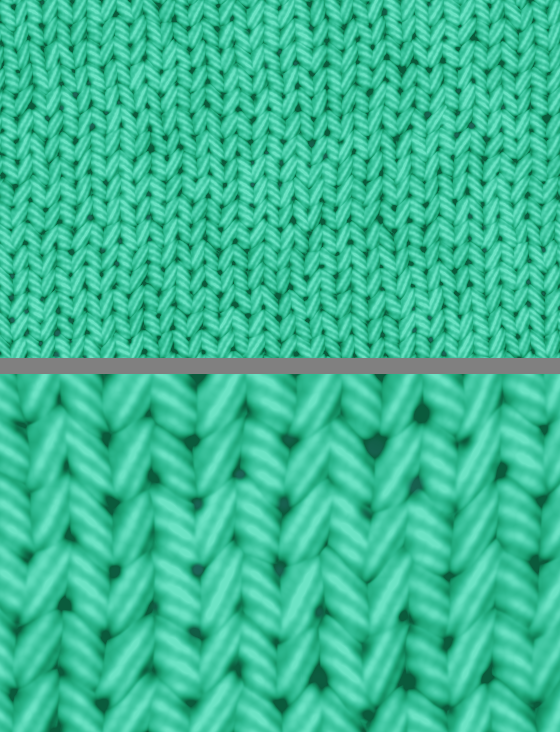
Top: the whole. Bottom: its middle third, enlarged.
Reproduce this texture procedurally as a Shadertoy shader.

```glsl
// Green stockinette knit: columns of V stitches in twisted, slightly uneven yarn.

const vec2 STITCHES = vec2(19.0, 16.0);   // repeats across and down
const float ROW_HEIGHT = 0.75;            // in stitch widths
const vec2 LEG_RADII = vec2(0.285, 0.56); // half width and half length of a leg
const float LEG_TILT = 0.36;              // lean of each leg, radians
const float LEG_JITTER = 0.075;           // random shift of each leg
const float PLY_COUNT = 5.0;              // plies per stitch width
const float PLY_DEPTH = 0.15;
const float OVERLAP_SHARPNESS = 15.0;
const float PIT_RADIUS = 0.10;
const float PIT_DEPTH = 0.70;
const float FUZZ_SCALE = 7.0;
const vec3 SLATE = vec3(0.16, 0.42, 0.42);
const vec3 YARN[6] = vec3[6](
    vec3(0.04, 0.36, 0.24), vec3(0.06, 0.53, 0.36), vec3(0.11, 0.65, 0.47),
    vec3(0.18, 0.73, 0.57), vec3(0.28, 0.80, 0.66), vec3(0.42, 0.89, 0.77));

vec2 hash2(vec2 p) {
    vec2 s = vec2(dot(p, vec2(127.1, 311.7)), dot(p, vec2(269.5, 183.3)));
    return fract(sin(s) * 43758.5);
}

// Distance to the nearest scattered point
float cellular(vec2 p) {
    vec2 cell = floor(p);
    float nearest = 2.0;
    for (int y = -1; y <= 1; y++)
    for (int x = -1; x <= 1; x++) {
        vec2 id = cell + vec2(x, y);
        nearest = min(nearest, length(id + hash2(id) - p));
    }
    return nearest;
}

// Slow uneven drift of the fabric
vec2 drift(vec2 p) {
    return vec2(0.10 * sin(p.y * 0.55 + 1.3 * sin(p.x * 0.31)) + 0.04 * sin(p.y * 1.7 + p.x),
                0.10 * sin(p.x * 0.62 + p.y * 0.23) + 0.05 * sin(p.x * 2.1 - p.y * 0.4));
}

// Height of one leg in x, its shade in y
vec2 yarnLeg(vec2 d, float side, vec2 id) {
    vec2 rnd = hash2(id + 17.0);
    float tilt = side * (LEG_TILT + 0.22 * (rnd.x - 0.5));
    vec2 axis = vec2(sin(tilt), cos(tilt));
    vec2 q = vec2(dot(d, vec2(axis.y, -axis.x)), dot(d, axis));
    vec2 r = q / (LEG_RADII * (0.94 + 0.16 * rnd.y));
    float bulge = 1.0 - r.x * r.x - pow(r.y, 4.0);

    // Plies cross the left legs and run along the right ones
    vec2 across = side < 0.0 ? vec2(0.50, 0.87) : vec2(0.88, -0.48);
    float turn = dot(d, across) * PLY_COUNT + 0.35 * r.x * r.x + rnd.x;
    float ply = sin(6.2832 * turn);
    float shade = 0.17 + 0.70 * max(bulge, 0.0) + PLY_DEPTH * ply
                - 0.05 * r.x + 0.12 * (rnd.y - 0.5);
    return vec2(max(bulge - 0.25 * q.y, -1.0), shade);
}

// Dark openings inside and between the V columns
float pits(vec2 p) {
    float column = round(p.x * 2.0);
    float inside = mod(column, 2.0);
    float row = p.y / ROW_HEIGHT - (inside > 0.5 ? 0.78 : 0.22);
    vec2 id = vec2(column, round(row));
    vec2 rnd = hash2(id + 5.0);
    vec2 d = vec2(p.x - 0.5 * column, (row - id.y) * ROW_HEIGHT);
    d += 0.08 * (hash2(id + 31.0) - 0.5);
    float radius = PIT_RADIUS * (0.6 + 0.6 * rnd.y);
    return rnd.x * exp(-dot(d, d) / (radius * radius));
}

vec3 yarnColor(float tone) {
    float t = clamp(tone, 0.0, 1.0) * 5.0;
    int i = int(min(floor(t), 4.0));
    return mix(YARN[i], YARN[i + 1], t - float(i));
}

void mainImage(out vec4 fragColor, in vec2 fragCoord) {
    vec2 p = fragCoord / iResolution.xy * STITCHES * vec2(1.0, ROW_HEIGHT);
    p += drift(p);

    // Blend neighbouring legs, the highest one dominating
    vec2 base = floor(p * vec2(2.0, 1.0 / ROW_HEIGHT));
    float total = 0.0, tone = 0.0;
    for (int y = -1; y <= 1; y++)
    for (int x = -1; x <= 1; x++) {
        vec2 id = base + vec2(x, y);
        float side = mod(id.x, 2.0) < 0.5 ? -1.0 : 1.0;
        vec2 center = (id + 0.5) * vec2(0.5, ROW_HEIGHT);
        center += LEG_JITTER * (hash2(id) * 2.0 - 1.0);
        vec2 leg = yarnLeg(p - center, side, id);
        float weight = exp(OVERLAP_SHARPNESS * leg.x);
        total += weight;
        tone += weight * leg.y;
    }
    tone /= total;

    // Fibre sheen, broad fading and openings
    tone += 0.14 * (0.48 - cellular(p * FUZZ_SCALE));
    float fade = sin(p.x * 0.7 + 2.0 * sin(p.y * 0.4)) * sin(p.y * 0.8 + p.x * 0.3);
    tone += 0.04 * fade;
    float pit = pits(p);
    tone -= PIT_DEPTH * pit;

    // Some openings show a grey blue backing
    float backing = smoothstep(0.25, 0.8, pit) * smoothstep(0.1, 0.7, fade);
    fragColor = vec4(mix(yarnColor(tone), SLATE, 0.6 * backing), 1.0);
}
```
